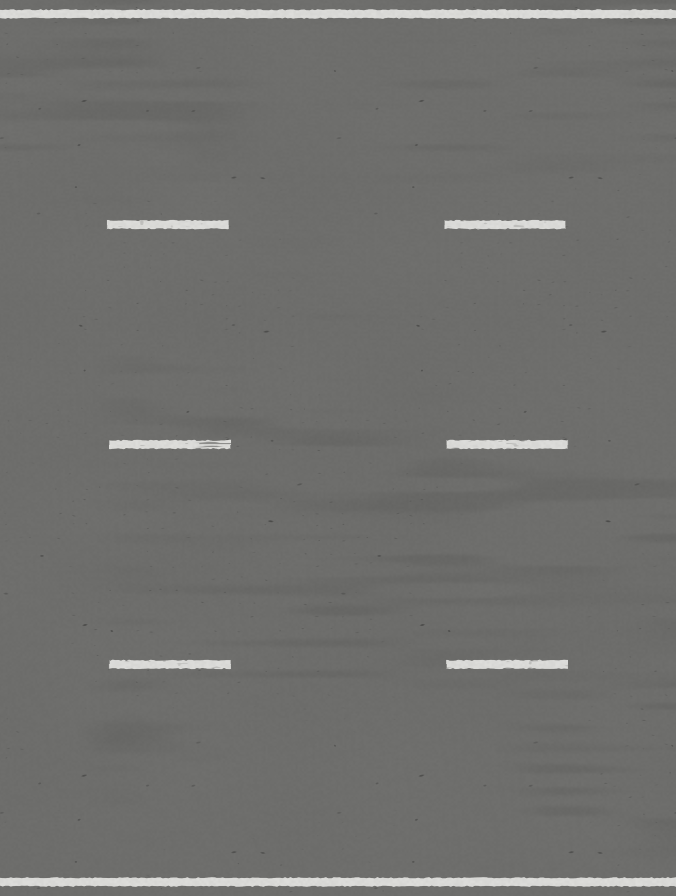
Write a Shadertoy shader that draws this texture.

```glsl
const vec3 ASPHALT = vec3(0.430, 0.430, 0.422);
const vec3 SPECK = vec3(0.25, 0.25, 0.245);
const vec3 PAINT = vec3(0.855, 0.855, 0.845);
const vec2 TILE = vec2(0.3765, 0.753);      // asphalt repeat, in canvas heights
const vec2 DASH_PITCH = vec2(0.3765, 0.2454);
const vec2 DASH_CENTER = vec2(0.1895, 0.5039);
const float DASH_HALF_LENGTH = 0.0677;
const float LINE_HALF_WIDTH = 0.0047;
const float EDGE_LINE_OFFSET = 0.4844;

float hash(vec2 p) {
    return fract(sin(dot(p, vec2(127.1, 311.7))) * 43758.5453);
}

float noise(vec2 p) {
    vec2 i = floor(p), f = fract(p);
    f = f * f * (3.0 - 2.0 * f);
    return mix(mix(hash(i), hash(i + vec2(1, 0)), f.x),
               mix(hash(i + vec2(0, 1)), hash(i + vec2(1, 1)), f.x), f.y);
}

float coverage(float dist, float px) {
    return 1.0 - smoothstep(-0.6 * px, 0.6 * px, dist);
}

float boxDistance(vec2 p, vec2 halfSize) {
    vec2 d = abs(p) - halfSize;
    return max(d.x, d.y);
}

// Sparse flattened pits, one candidate per cell, wrapping with the tile
float specks(vec2 p, vec2 cells, float density, float size, float px) {
    vec2 q = p / TILE * cells;
    vec2 id = mod(floor(q), cells) + cells;
    vec2 center = 0.3 + 0.4 * vec2(hash(id + 3.1), hash(id + 7.7));
    vec2 d = (fract(q) - center) * TILE / cells;
    float tilt = 0.5 * (hash(id + 5.3) - 0.5);
    d.y += d.x * tilt;
    float stretch = mix(1.0, 2.8, hash(id + 11.9));
    float dist = length(d / vec2(stretch, 1.0)) - size;
    float strength = mix(0.4, 1.0, hash(id + 17.3));
    return step(hash(id), density) * strength * coverage(dist, px);
}

// Long faint horizontal smears gathered in patches
float streaks(vec2 p) {
    float patches = smoothstep(0.4, 0.8, noise(p * vec2(6.0, 7.0) + 4.0));
    float smear = smoothstep(0.45, 0.95, noise(p * vec2(8.0, 85.0) + 20.0));
    return patches * smear;
}

// Small ragged displacement along a painted edge
float ragged(vec2 p, float seed) {
    float side = step(0.0, p.y);
    return 0.0013 * (noise(vec2(p.x * 330.0, seed + 9.0 * side)) - 0.5);
}

float dashes(vec2 p, float px) {
    vec2 cell = floor((p - DASH_CENTER) / DASH_PITCH + 0.5);
    cell.y = clamp(cell.y, -1.0, 1.0);
    vec2 d = p - DASH_CENTER - cell * DASH_PITCH;
    d.x += 0.0022 * step(0.5, cell.y);
    float rough = ragged(d, 13.0 + cell.y * 5.0 + cell.x * 31.0);
    float dist = boxDistance(d, vec2(DASH_HALF_LENGTH, LINE_HALF_WIDTH));
    float paint = coverage(dist + rough, px);

    // Scratches at the right end of the central left dash
    float worn = step(abs(cell.x) + abs(cell.y), 0.5);
    float scratch = smoothstep(0.45, 0.8, noise(p * vec2(55.0, 520.0)));
    scratch *= smoothstep(0.025, 0.045, d.x);
    float cut = coverage(boxDistance(d - vec2(0.055, 0.001), vec2(0.022, 0.0006)), px);
    paint *= 1.0 - worn * max(0.7 * scratch, 0.75 * cut);

    // Light chipping elsewhere
    float chips = smoothstep(0.8, 0.95, noise(p * vec2(120.0, 420.0)));
    return paint * (1.0 - 0.25 * chips);
}

float edgeLines(vec2 p, float px) {
    float side = sign(p.y - 0.5);
    float y = p.y - 0.5 - side * EDGE_LINE_OFFSET;
    float rough = ragged(vec2(p.x, y), 71.0 + 20.0 * side);
    return coverage(abs(y) - LINE_HALF_WIDTH + rough, px);
}

vec3 asphalt(vec2 p, float px) {
    float grain = noise(p * 420.0) - 0.5;
    float mottling = noise(p * vec2(9.0, 14.0)) - 0.5;
    vec3 color = ASPHALT + 0.012 * grain + 0.008 * mottling;
    color -= 0.025 * streaks(p);

    float patches = smoothstep(0.35, 0.75, noise(p * 7.0 + 31.0));
    float fine = specks(p, vec2(26, 52), 0.24, 0.0006, px);
    float coarse = specks(p + 0.017, vec2(9, 18), 0.17, 0.0010, px);
    return mix(color, SPECK, max(0.4 * fine * patches, 0.75 * coarse));
}

void mainImage(out vec4 fragColor, in vec2 fragCoord) {
    vec2 p = fragCoord / iResolution.y;
    float px = 1.0 / iResolution.y;

    // Painted markings over the road surface
    float paint = max(dashes(p, px), edgeLines(p, px));
    vec3 paintColor = PAINT + 0.03 * (noise(p * 380.0 + 50.0) - 0.5);
    fragColor = vec4(mix(asphalt(p, px), paintColor, paint), 1.0);
}
```
